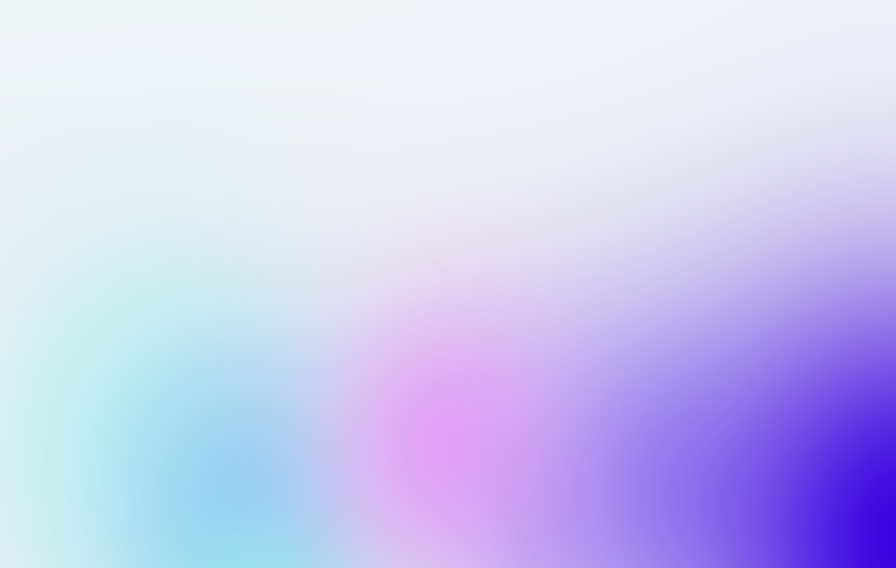
Reproduce this background procedurally as a WebGL 1 fragment shader.

```glsl
precision highp float;

uniform vec2 u_resolution;

#define SKY vec3(0.940, 0.955, 0.970)
#define HAZE vec3(0.927, 0.935, 0.948)
#define MINT vec3(0.76, 0.95, 0.95)
#define BLUE vec3(0.58, 0.81, 0.95)
#define CYAN vec3(0.60, 0.91, 0.94)
#define PERIWINKLE vec3(0.66, 0.60, 0.95)
#define PINK vec3(0.89, 0.63, 0.96)
#define ORCHID vec3(0.76, 0.58, 0.95)
#define VIOLET vec3(0.22, 0.00, 0.88)

// Soft elliptical falloff: 1 at the center, 1/e at the radius
float glow(vec2 uv, vec2 center, vec2 radius) {
    vec2 d = (uv - center) / radius;
    return exp(-dot(d, d));
}

void main() {
    vec2 uv = gl_FragCoord.xy / u_resolution;

    // Pale backdrop
    vec3 color = mix(HAZE, SKY, smoothstep(0.55, 0.95, uv.y));

    // Cool glows on the left
    color = mix(color, MINT, glow(uv, vec2(0.15, 0.22), vec2(0.17, 0.36)));
    color = mix(color, BLUE, glow(uv, vec2(0.27, 0.10), vec2(0.14, 0.30)));
    color = mix(color, CYAN, 0.8 * glow(uv, vec2(0.29, -0.03), vec2(0.10, 0.12)));

    // Lavender veil and pink heart
    color = mix(color, PERIWINKLE, glow(uv, vec2(0.72, 0.15), vec2(0.20, 0.32)));
    color = mix(color, PINK, glow(uv, vec2(0.50, 0.22), vec2(0.13, 0.24)));
    color = mix(color, ORCHID, 0.5 * glow(uv, vec2(0.61, 0.08), vec2(0.08, 0.18)));

    // Deep corner
    color = mix(color, VIOLET, glow(uv, vec2(1.02, 0.05), vec2(0.23, 0.45)));

    gl_FragColor = vec4(color, 1.0);
}
```
